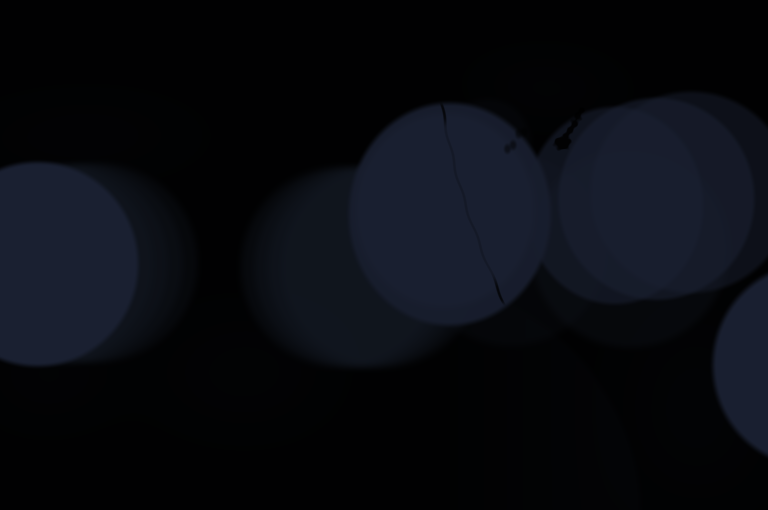
Reproduce this background procedurally as a WebGL 2 fragment shader.

```glsl
#version 300 es
precision highp float;

uniform vec2 u_resolution;
out vec4 outColor;

// Soft-edged disc coverage; stretch scales the vertical radius
float disc(vec2 p, vec2 center, float radius, float stretch, float blur) {
    vec2 q = (p - center) / vec2(1.0, stretch);
    return 1.0 - smoothstep(-blur, blur, length(q) - radius);
}

float glow(vec2 p, vec2 center, vec2 size) {
    vec2 q = (p - center) / size;
    return exp(-dot(q, q));
}

float segment(vec2 p, vec2 a, vec2 b) {
    vec2 ab = b - a;
    return length(p - a - ab * clamp(dot(p - a, ab) / dot(ab, ab), 0.0, 1.0));
}

void main() {
    vec2 p = gl_FragCoord.xy / u_resolution.y;
    float pixel = 1.0 / u_resolution.y;
    vec3 bokehBlue = vec3(0.102, 0.126, 0.194);
    vec3 dimBlue = vec3(0.082, 0.107, 0.152);

    // Night backdrop with weak haze
    float mottle = 0.5 + 0.25 * (sin(p.x * 9.0 + 2.0 * sin(p.y * 7.0)) + sin(p.y * 11.0 - p.x * 4.0));
    float haze = 0.6 * glow(p, vec2(0.47, 0.27), vec2(0.16, 0.12))
               + 0.5 * glow(p, vec2(0.1, 0.27), vec2(0.13, 0.1))
               + 0.5 * glow(p, vec2(0.15, 0.73), vec2(0.2, 0.08))
               + 0.6 * glow(p, vec2(1.08, 0.83), vec2(0.13, 0.07))
               + 0.7 * glow(p, vec2(1.36, 0.22), vec2(0.15, 0.2));
    vec3 color = vec3(0.004, 0.005, 0.008) + vec3(0.008, 0.011, 0.018) * haze * (0.6 + 0.4 * mottle);

    // Large faint arc at the bottom
    float arc = disc(p, vec2(0.784, -0.02), 0.474, 1.0, 0.008);
    color += vec3(0.006, 0.008, 0.012) * arc * smoothstep(0.8, 1.2, p.x);

    // Trailing ghosts of the left light and the stacked centre-left light
    for (int i = 0; i < 4; i++) {
        float k = float(i);
        vec2 trail = vec2(0.105 + 0.029 * k, 0.482 + 0.001 * k);
        color = mix(color, dimBlue, 0.25 * disc(p, trail, 0.195, 1.0, 0.012));
        vec2 stack = vec2(0.669 + 0.026 * k, 0.476);
        color = mix(color, dimBlue, 0.29 * disc(p, stack, 0.196, 1.0, 0.013));
    }

    // Faint low reflections
    color = mix(color, dimBlue, 0.16 * disc(p, vec2(1.0, 0.51), 0.188, 1.0, 0.012));
    color = mix(color, dimBlue, 0.24 * disc(p, vec2(1.235, 0.512), 0.193, 1.0, 0.012));

    // Overlapping lights on the right
    color = mix(color, bokehBlue, 0.48 * disc(p, vec2(1.355, 0.623), 0.197, 1.0, 0.007));
    color = mix(color, bokehBlue, 0.58 * disc(p, vec2(1.287, 0.61), 0.192, 1.03, 0.006));
    color = mix(color, bokehBlue, 0.56 * disc(p, vec2(1.205, 0.597), 0.174, 1.11, 0.006));

    // Dim shard behind the upper rim of the centre light
    color = mix(color, dimBlue, 0.14 * disc(p, vec2(0.955, 0.72), 0.085, 1.0, 0.01));

    // Clear lights: left, centre with inner body, lower right
    color = mix(color, bokehBlue, 0.98 * disc(p, vec2(0.073, 0.482), 0.198, 1.01, 0.007));
    color = mix(color, bokehBlue * 0.91, 0.96 * disc(p, vec2(0.882, 0.58), 0.198, 1.1, 0.007));
    color = mix(color, bokehBlue, 0.8 * disc(p, vec2(0.873, 0.588), 0.173, 1.09, 0.012));
    color = mix(color, bokehBlue, 0.97 * disc(p, vec2(1.59, 0.284), 0.192, 1.03, 0.008));

    // Hairline crack through the centre light, darkest at both ends
    float t = (0.798 - p.y) / 0.396;
    float crackX = 0.865 + 0.125 * t - 0.015 * sin(3.14159 * t) + 0.002 * sin(t * 31.0);
    float along = smoothstep(-0.01, 0.02, t) * (1.0 - smoothstep(0.97, 1.01, t));
    float ends = 1.0 - smoothstep(0.06, 0.13, t) + smoothstep(0.84, 0.92, t);
    float crack = 1.0 - smoothstep(0.0007, 0.0025 + pixel, abs(p.x - crackX));
    color *= 1.0 - crack * along * (0.2 + 0.55 * ends);

    // Dark speck with a tapering stem, and small chips beside it
    float stem = segment(p, vec2(1.108, 0.727), vec2(1.14, 0.783)) - 0.0045;
    float speck = min(stem, length((p - vec2(1.103, 0.719)) / vec2(1.0, 0.8)) - 0.015);
    speck += 0.003 * sin(p.x * 260.0) * sin(p.y * 310.0);
    color *= 1.0 - 0.88 * (1.0 - smoothstep(-0.002, 0.002 + pixel, speck));
    for (int i = 0; i < 4; i++) {
        float k = float(i);
        vec2 chip = vec2(0.995 + 0.011 * k, 0.708 + 0.012 * k + 0.006 * sin(k * 4.0));
        color *= 1.0 - 0.5 * disc(p, chip, 0.006, 1.4, 0.004);
    }

    outColor = vec4(color, 1.0);
}
```
